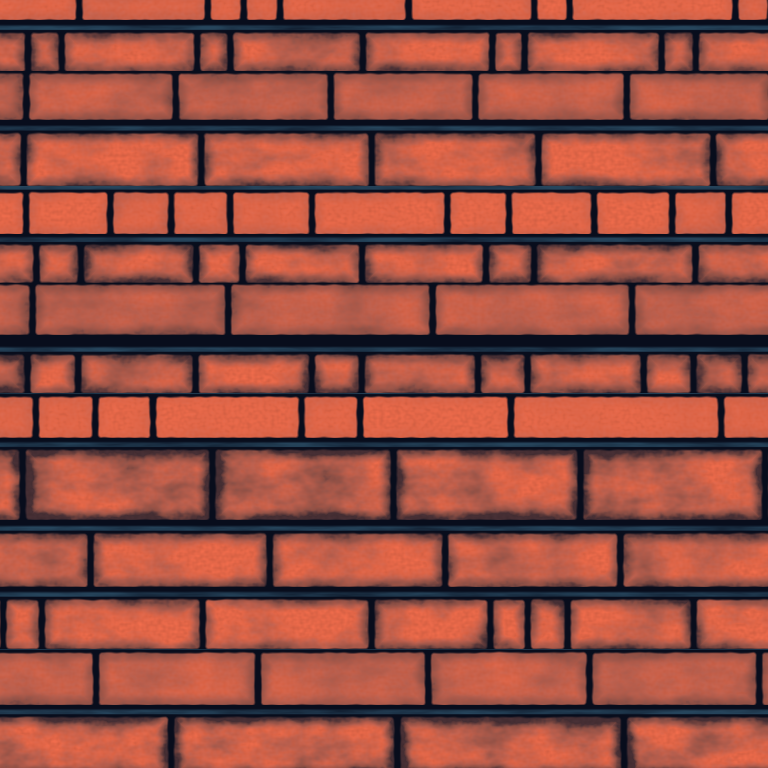
Give the GLSL for this texture, as a WebGL 2 fragment shader.

```glsl
#version 300 es
precision highp float;
// Brick wall of fourteen uneven courses with dark joints, teal ledges and sooty edges.

uniform vec2 u_resolution;
out vec4 fragColor;

const vec3 WARM = vec3(0.89, 0.40, 0.28);
const vec3 CLAY = vec3(0.73, 0.37, 0.30);
const vec3 BROWN = vec3(0.55, 0.31, 0.27);
const vec3 SOOT = vec3(0.27, 0.18, 0.20);
const vec3 MORTAR = vec3(0.03, 0.05, 0.11);
const vec3 TEAL = vec3(0.15, 0.27, 0.36);
const float JOINT = 0.0042;
const int COURSES = 14;

// Top and bottom of each course, measured down from the upper edge.
const vec2 EXTENT[COURSES] = vec2[COURSES](
  vec2(-0.01, 0.026), vec2(0.043, 0.093), vec2(0.096, 0.156), vec2(0.174, 0.242),
  vec2(0.251, 0.305), vec2(0.319, 0.368), vec2(0.371, 0.436), vec2(0.462, 0.512),
  vec2(0.517, 0.570), vec2(0.586, 0.677), vec2(0.695, 0.764), vec2(0.781, 0.845),
  vec2(0.850, 0.918), vec2(0.934, 1.01));

// First joint, brick pitch and split fraction (0 leaves bricks whole).
const vec3 BOND[COURSES] = vec3[COURSES](
  vec3(0.109, 0.212, 0.22), vec3(0.039, 0.216, 0.20), vec3(0.039, 0.193, 0.0),
  vec3(0.036, 0.223, 0.0), vec3(0.036, 0.183, 0.42), vec3(0.043, 0.217, 0.28),
  vec3(0.043, 0.260, 0.0), vec3(0.039, 0.217, 0.30), vec3(0.122, 0.271, 0.28),
  vec3(0.035, 0.241, 0.0), vec3(0.118, 0.229, 0.0), vec3(0.056, 0.212, 0.24),
  vec3(0.120, 0.216, 0.0), vec3(0.219, 0.299, 0.0));

// Fading toward clay, and amount of soot.
const vec2 FINISH[COURSES] = vec2[COURSES](
  vec2(0.1, 0.2), vec2(0.3, 0.9), vec2(0.9, 0.5), vec2(0.2, 1.0),
  vec2(0.0, 0.25), vec2(0.3, 1.0), vec2(0.8, 0.5), vec2(0.6, 0.9),
  vec2(0.0, 0.15), vec2(0.9, 1.1), vec2(0.4, 0.9), vec2(0.1, 1.0),
  vec2(0.8, 0.5), vec2(0.6, 1.2));

float hash(vec2 p) {
  return fract(sin(dot(p, vec2(127.1, 311.7))) * 43758.5);
}

vec2 gradient(vec2 p) {
  float angle = 6.2832 * hash(p);
  return vec2(cos(angle), sin(angle));
}

float gradientNoise(vec2 p) {
  vec2 i = floor(p), f = fract(p);
  vec2 u = f * f * f * (f * (f * 6.0 - 15.0) + 10.0);
  vec2 e = vec2(1.0, 0.0);
  float low = mix(dot(gradient(i), f), dot(gradient(i + e), f - e), u.x);
  float high = mix(dot(gradient(i + e.yx), f - e.yx), dot(gradient(i + 1.0), f - 1.0), u.x);
  return 1.4 * mix(low, high, u.y);
}

float fbm(vec2 p) {
  float sum = 0.0, gain = 0.6;
  for (int i = 0; i < 4; i++) {
    sum += gain * gradientNoise(p);
    p = p * 2.03 + 17.3;
    gain *= 0.55;
  }
  return sum;
}

float boxDistance(vec2 p, vec2 halfSize, float radius) {
  vec2 q = abs(p) - halfSize + radius;
  return length(max(q, 0.0)) + min(max(q.x, q.y), 0.0) - radius;
}

float jointAt(float cell, vec3 bond, float course) {
  return bond.x + cell * bond.y + 0.012 * (hash(vec2(cell, course)) - 0.5);
}

// Left and right end of the brick that holds x.
vec2 brickSpan(float x, vec3 bond, float course) {
  float cell = floor((x - bond.x) / bond.y);
  if (x < jointAt(cell, bond, course)) cell -= 1.0;
  else if (x > jointAt(cell + 1.0, bond, course)) cell += 1.0;
  vec2 span = vec2(jointAt(cell, bond, course), jointAt(cell + 1.0, bond, course));
  if (bond.z > 0.0 && hash(vec2(cell + 31.0, course)) < 0.8) {
    bool nearLeft = hash(vec2(cell + 57.0, course)) < 0.4;
    float cut = mix(span.x, span.y, nearLeft ? bond.z : 1.0 - bond.z);
    span = x < cut ? vec2(span.x, cut) : vec2(cut, span.y);
  }
  return span;
}

vec3 brickRamp(float wear) {
  vec3 color = mix(WARM, CLAY, clamp(wear, 0.0, 1.0));
  color = mix(color, BROWN, clamp(wear - 1.0, 0.0, 1.0));
  return mix(color, SOOT, clamp(wear - 2.0, 0.0, 1.0));
}

vec3 brickFace(vec2 p, float depth, vec2 finish, float seed) {
  float edge = 1.0 - smoothstep(0.0, 0.018, depth);
  float cloud = fbm(p * vec2(14.0, 22.0) + seed * 40.0);
  float grain = gradientNoise(p * 190.0) + 0.6 * gradientNoise(p * vec2(90.0, 260.0));
  float wear = finish.x + finish.y * (2.0 * edge + 1.8 * cloud) + 0.4 * (seed - 0.5);
  return brickRamp(wear + 0.3 * grain) * (1.0 + 0.06 * grain);
}

vec3 mortarColor(vec2 p, float above) {
  float ledge = smoothstep(0.003, 0.005, above) * (1.0 - smoothstep(0.008, 0.012, above));
  float patchy = 0.75 + 0.6 * fbm(p * vec2(9.0, 60.0));
  return mix(MORTAR, TEAL, ledge * clamp(patchy, 0.0, 1.0));
}

void main() {
  vec2 uv = gl_FragCoord.xy / u_resolution;
  vec2 p = vec2(uv.x, 1.0 - uv.y);
  int row = 0;
  for (int i = 0; i < COURSES - 1; i++) if (p.y > EXTENT[i].y) row = i + 1;
  vec2 extent = EXTENT[row];
  vec2 span = brickSpan(p.x, BOND[row], float(row));

  vec2 center = 0.5 * vec2(span.x + span.y, extent.x + extent.y);
  vec2 halfSize = 0.5 * vec2(span.y - span.x - 2.0 * JOINT, extent.y - extent.x);
  float d = boxDistance(p - center, halfSize, 0.004) + 0.0011 * gradientNoise(p * 70.0);
  float soft = 0.001 + 0.7 / u_resolution.y;
  float seed = hash(vec2(span.x * 9.0, float(row)));
  vec3 face = brickFace(p, -d, FINISH[row], seed);
  vec3 color = mix(face, mortarColor(p, extent.x - p.y), smoothstep(-soft, soft, d));
  fragColor = vec4(color, 1.0);
}
```
